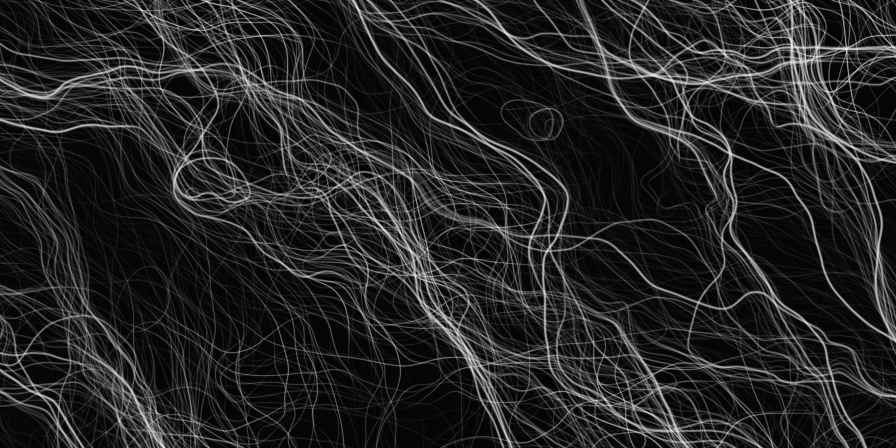
Give the GLSL for this texture, as a WebGL 2 fragment shader.

```glsl
#version 300 es
precision highp float;
// Braided pale veins and dense fine hairs drifting down to the right over black.

uniform vec2 u_resolution;
out vec4 fragColor;

float hash(vec2 p) {
    vec3 q = fract(p.xyx * 0.1031);
    q += dot(q, q.yzx + 33.33);
    return fract((q.x + q.y) * q.z);
}

// Smooth value noise from -1 to 1
float noise(vec2 p) {
    vec2 cell = floor(p), t = p - cell;
    t = t * t * t * (t * (t * 6.0 - 15.0) + 10.0);
    float low = mix(hash(cell), hash(cell + vec2(1, 0)), t.x);
    float high = mix(hash(cell + vec2(0, 1)), hash(cell + vec2(1, 1)), t.x);
    return 2.0 * mix(low, high, t.y) - 1.0;
}

vec2 drift(vec2 p, float seed) {
    return vec2(noise(p + vec2(seed, 7.3)), noise(p + vec2(31.7, seed)));
}

// Thin line of constant width along the repeating level sets of a field
float thread(float field, float spacing, float width) {
    float slope = length(vec2(dFdx(field), dFdy(field))) * u_resolution.y;
    float offset = abs(fract(field / spacing) - 0.5) * spacing;
    float dist = offset / max(slope, 0.01);
    float soft = max(width, 0.42 / u_resolution.y);
    return exp(-dist * dist / (soft * soft)) * width / soft
         * smoothstep(0.1, 0.5, slope);
}

// Strands that share a winding course, splaying apart and closing again
float bundle(vec2 p, float seed) {
    vec2 course = p + 0.21 * drift(p * 2.0, seed)
                + 0.075 * drift(p * 5.0, seed + 11.0)
                + 0.012 * drift(p * 15.0, seed + 23.0);
    float angle = 0.54 + 0.6 * (hash(vec2(seed, 3.0)) - 0.5);
    float across = dot(course, vec2(sin(angle), cos(angle))) + hash(vec2(seed, 9.0));
    float open = 0.5 + 0.5 * noise(p * 2.1 + seed * 1.7);
    float splay = 0.02 + 0.24 * open * open;
    float light = 0.0;
    for (int i = 0; i < 16; i++) {
        float id = seed + float(i) * 5.37;
        float field = across + splay * noise(p * 3.1 + vec2(id, id * 1.9))
                    + 0.01 * noise(p * 10.0 + vec2(id * 2.3, id));
        float rank = pow(hash(vec2(floor(field / 0.7) * 7.0 + float(i), seed)), 4.0);
        float fade = smoothstep(-0.6, 0.5, noise(p * 1.9 + vec2(id * 1.3, -id)));
        light += thread(field, 0.7, 0.0016 + 0.0008 * rank) * fade * mix(0.1, 0.85, rank);
    }
    return light;
}

// Loose faint filaments, thinning out into dark hollows
float hairs(vec2 p) {
    vec2 flow = p + 0.16 * drift(p * 2.1, 71.0) + 0.05 * drift(p * 6.0, 83.0);
    float light = 0.0;
    for (int i = 0; i < 48; i++) {
        float id = 101.0 + float(i) * 6.71;
        vec2 path = flow + 0.12 * drift(p * 3.0, id);
        float angle = 0.6 + 1.5 * (hash(vec2(id, 5.0)) - 0.5);
        float field = dot(path, vec2(sin(angle), cos(angle))) + hash(vec2(id, 8.0))
                    + 0.007 * noise(p * 14.0 + id);
        float rank = hash(vec2(floor(field / 0.17), id));
        float fade = smoothstep(-0.4, 0.6, noise(p * 2.6 + vec2(-id, id * 1.4)));
        light += thread(field, 0.17, 0.0015) * fade * mix(0.06, 0.42, rank * rank);
    }
    return light * mix(0.25, 1.45, smoothstep(-0.6, 0.6, noise(p * 2.1 + 47.0)));
}

void main() {
    vec2 p = gl_FragCoord.xy / u_resolution.y;
    float light = hairs(p);
    for (int i = 0; i < 6; i++) light += bundle(p, 13.0 + float(i) * 97.0);

    // Compress crossings gently towards white
    float tone = 0.02 + 0.95 * (1.0 - exp(-1.55 * light));
    fragColor = vec4(vec3(tone), 1.0);
}
```
